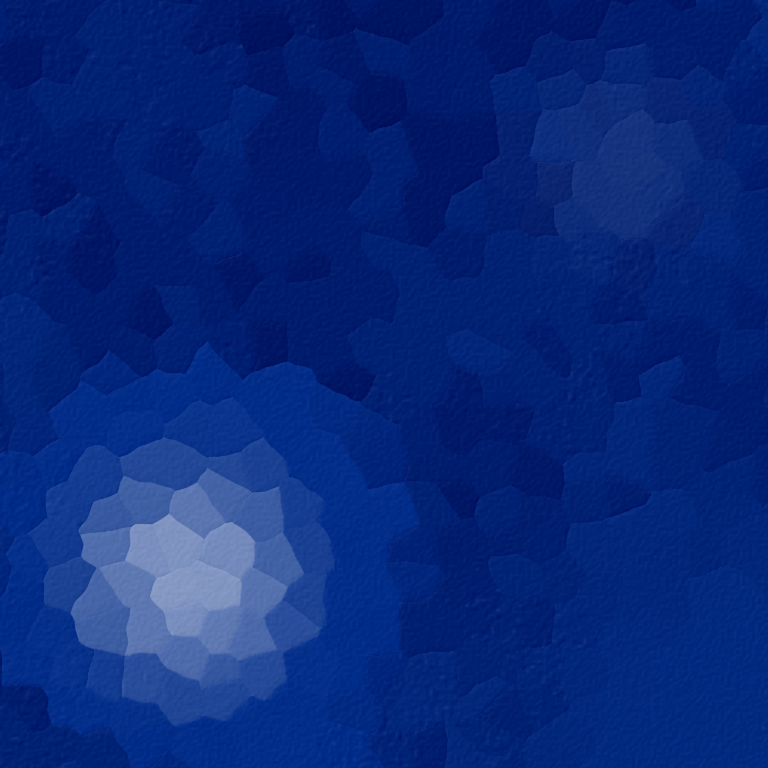
Give the GLSL for this background, as a WebGL 1 fragment shader.

```glsl
precision highp float;

uniform vec2 u_resolution;

#define CELLS 19.0
#define JITTER 0.85
#define EDGE_WIDTH 0.0013
#define BEVEL_WIDTH 0.004
#define BEVEL_GAIN 0.035
#define GRAIN_GAIN 0.035
#define ROUGH_GAIN 0.13
#define TONE_STEPS 4.0
#define GLOW_CENTER vec2(0.245, 0.25)
#define HALO_CENTER vec2(0.265, 0.265)
#define FAINT_CENTER vec2(0.805, 0.785)

const vec3 NAVY = vec3(0.0, 0.118, 0.435);
const vec3 TONE_SHIFT = vec3(0.008, 0.04, 0.055);
const vec3 HALO_BLUE = vec3(0.005, 0.175, 0.535);
const vec3 CORNER_BLUE = vec3(0.005, 0.165, 0.5);
const vec3 PALE_BLUE = vec3(0.55, 0.62, 0.78);
const vec3 FAINT_BLUE = vec3(0.11, 0.225, 0.51);
const vec3 DUST = vec3(0.9, 0.85, 0.65);

float hash(vec2 p) {
  vec3 q = fract(vec3(p.xyx) * 0.1031);
  q += dot(q, q.yzx + 33.33);
  return fract((q.x + q.y) * q.z);
}

float noise(vec2 p) {
  vec2 i = floor(p), f = fract(p);
  f = f * f * (3.0 - 2.0 * f);
  float low = mix(hash(i), hash(i + vec2(1.0, 0.0)), f.x);
  float high = mix(hash(i + vec2(0.0, 1.0)), hash(i + 1.0), f.x);
  return mix(low, high, f.y);
}

// Soft round spot: one at the center, zero at the radius
float spot(vec2 p, vec2 center, float radius) {
  return 1.0 - smoothstep(0.0, radius, distance(p, center));
}

// Seed point of a grid cell, in canvas units
vec2 seedOf(vec2 id) {
  vec2 offset = vec2(hash(id + 17.0), hash(id + 71.0)) - 0.5;
  return (id + 0.5 + JITTER * offset) / CELLS;
}

// Flat colour of the cell around a seed
vec3 cellColor(vec2 seed, vec2 id) {
  float random = hash(id + 131.0);
  float tone = 0.55 * noise(seed * 7.0 + 4.0) + 0.45 * random;
  tone = (floor(tone * TONE_STEPS) + 0.5) / TONE_STEPS * 2.0 - 1.0;
  tone -= 0.5 * spot(seed, vec2(0.61, 0.32), 0.24);
  tone -= 0.4 * spot(seed, vec2(0.38, 0.92), 0.28);
  vec3 color = NAVY + TONE_SHIFT * tone;

  float corner = spot(seed, vec2(1.0, 0.02), 0.48);
  color = mix(color, CORNER_BLUE, min(1.0, 1.5 * corner));
  float faint = spot(seed, FAINT_CENTER, 0.19);
  color = mix(color, FAINT_BLUE, 0.8 * faint);

  float haloRadius = distance(seed, HALO_CENTER);
  float halo = 1.0 - smoothstep(0.25, 0.3, haloRadius);
  float foot = spot(seed, vec2(0.36, 0.0), 0.24);
  halo = max(halo, min(1.0, 1.6 * foot));
  color = mix(color, HALO_BLUE + 0.012 * (random - 0.5), halo);

  float glow = spot(seed, GLOW_CENTER, 0.225);
  glow *= 1.0 + 0.16 * (random - 0.5);
  return mix(color, PALE_BLUE, glow);
}

void main() {
  vec2 p = gl_FragCoord.xy / u_resolution;
  vec2 wobble = vec2(noise(p * 55.0), noise(p * 55.0 + 40.0)) - 0.5;
  vec2 q = p + 0.006 * wobble;

  // Two nearest seeds
  vec2 home = floor(q * CELLS);
  vec2 idA = home, idB = home, seedA = q, seedB = q;
  float nearA = 9.0, nearB = 9.0;
  for (int y = -2; y <= 2; y++) {
    for (int x = -2; x <= 2; x++) {
      vec2 id = home + vec2(float(x), float(y));
      vec2 seed = seedOf(id);
      float d = distance(q, seed);
      if (d < nearA) {
        nearB = nearA; idB = idA; seedB = seedA;
        nearA = d; idA = id; seedA = seed;
      } else if (d < nearB) {
        nearB = d; idB = id; seedB = seed;
      }
    }
  }

  // Smooth border between the two cells
  vec2 across = normalize(seedB - seedA);
  float border = dot(0.5 * (seedA + seedB) - q, across);
  vec3 colorA = cellColor(seedA, idA);
  vec3 colorB = cellColor(seedB, idB);
  vec3 color = mix(colorB, colorA, smoothstep(-EDGE_WIDTH, EDGE_WIDTH, border));

  // Raised rim, lit from the upper left, only where tones differ
  float contrast = smoothstep(0.005, 0.06, distance(colorA, colorB));
  float rim = exp(-border / BEVEL_WIDTH) * dot(across, vec2(-0.6, 0.8));
  color += BEVEL_GAIN * contrast * rim;

  // Paper grain, with stronger relief in scattered rough cells
  float fine = noise(p * 250.0) - noise(p * 250.0 + vec2(0.5, -0.5));
  float relief = noise(p * 150.0) - noise(p * 150.0 + vec2(0.5, -0.5));
  float patches = 0.6 * noise(seedA * 6.0 + 23.0) + 0.4 * hash(idA + 211.0);
  float rough = smoothstep(0.54, 0.68, patches);
  rough = max(rough, spot(seedA, vec2(0.03, 0.06), 0.2));
  rough *= 1.0 - spot(seedA, GLOW_CENTER, 0.3);
  color += GRAIN_GAIN * fine + ROUGH_GAIN * rough * relief * abs(relief) * DUST;

  gl_FragColor = vec4(clamp(color, 0.0, 1.0), 1.0);
}
```
